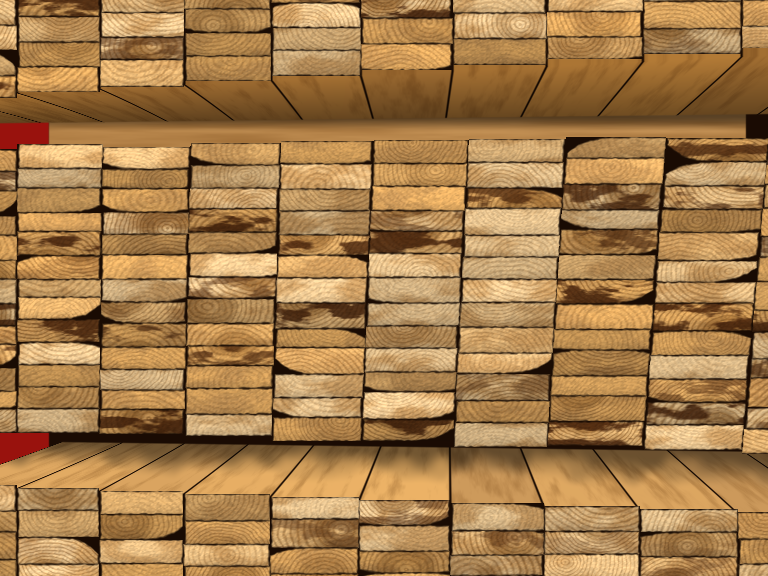
A Shadertoy shader for this texture:

```glsl
const vec3 PALE = vec3(0.95, 0.81, 0.60);
const vec3 HONEY = vec3(0.90, 0.68, 0.39);
const vec3 TAN = vec3(0.76, 0.57, 0.34);
const vec3 BROWN = vec3(0.50, 0.32, 0.13);
const vec3 UMBER = vec3(0.27, 0.13, 0.04);
const vec3 GAP = vec3(0.10, 0.045, 0.012);
const vec3 RED = vec3(0.60, 0.07, 0.05);
const float STACK_ROWS = 13.0;

float hash(vec2 p) {
    vec3 a = fract(p.xyx * 0.1031);
    a += dot(a, a.yzx + 33.33);
    return fract((a.x + a.y) * a.z);
}

float noise(vec2 p) {
    vec2 i = floor(p), f = fract(p);
    f = f * f * (3.0 - 2.0 * f);
    return mix(mix(hash(i), hash(i + vec2(1, 0)), f.x),
               mix(hash(i + vec2(0, 1)), hash(i + vec2(1, 1)), f.x), f.y);
}

float fbm(vec2 p) {
    float sum = 0.0, gain = 0.5;
    for (int i = 0; i < 4; i++) {
        sum += gain * noise(p);
        p = p * 2.03 + 11.7;
        gain *= 0.5;
    }
    return sum / 0.9375;
}

// Columns widen slowly from left to right
float columnAt(float x) {
    return (sqrt(0.02152 + 0.0084 * (x - 0.031)) - 0.1467) / 0.0042;
}

float columnWidth(float id) {
    return 0.1467 + 0.0021 * (2.0 * id + 1.0);
}

float rowEdge(float column, float k, float seed) {
    float inner = step(0.5, mod(k, STACK_ROWS));
    return k + (hash(vec2(column * 3.0 + seed, k + 41.0)) - 0.5) * 0.25 * inner;
}

// Sawn end grain: rings around a pith, broad tone changes and stains
vec3 endGrain(vec2 q, vec2 size, vec2 id) {
    float tone = hash(id + 3.1), age = hash(id + 9.7);
    vec2 pith = vec2((hash(id + 5.3) - 0.5) * 1.2, (hash(id + 7.9) - 0.5) * 6.0) * size;
    float wobble = fbm(q * 25.0 + id * 9.0);
    float radius = length((q - pith) * vec2(0.75, 1.0)) + wobble * 0.011;
    float rings = 0.5 + 0.5 * cos(radius * mix(650.0, 1150.0, hash(id + 2.2)));
    float saw = noise(vec2(q.x * 300.0 + q.y * 160.0, q.y * 380.0) + id * 13.0);
    float patches = fbm(q * vec2(15.0, 34.0) + id * 5.0);

    vec3 wood = mix(PALE, HONEY, smoothstep(0.2, 0.75, tone));
    wood = mix(wood, TAN, smoothstep(0.38, 0.68, patches) * 0.75);
    wood = mix(wood, BROWN, rings * rings * mix(0.12, 0.5, age) * (0.5 + patches));
    float heart = smoothstep(0.022, 0.004, abs(radius - 0.03));
    wood = mix(wood, BROWN, heart * smoothstep(0.35, 0.9, age) * 0.55);
    float stain = smoothstep(0.42, 0.6, fbm(q * vec2(20.0, 65.0) + id * 3.0));
    wood = mix(wood, UMBER, stain * smoothstep(0.68, 0.92, age) * 0.85);
    wood *= mix(0.84, 1.1, hash(id + 12.9));
    return wood * (0.9 + 0.18 * saw);
}

// One board end per cell, some with bark-rounded corners
vec3 boardEnds(float column, float row, float rowHeight, float seed, float pixel) {
    float c = floor(column), k = floor(row);
    if (row < rowEdge(c, k, seed)) k -= 1.0;
    else if (row > rowEdge(c, k + 1.0, seed)) k += 1.0;
    float low = rowEdge(c, k, seed), high = rowEdge(c, k + 1.0, seed);
    vec2 id = vec2(c, k) + seed * vec2(17.0, 31.0);
    float width = columnWidth(c);
    vec2 q = vec2((column - c - 0.5) * width, (row - 0.5 * (low + high)) * rowHeight);
    q.x += (hash(id + 1.7) - 0.5) * 0.0045;
    vec2 size = vec2(width * 0.5 - 0.0015, (high - low) * rowHeight * 0.5 - 0.0004);

    float rough = (noise(q * 150.0 + id * 8.0) - 0.5) * 0.0024;
    vec2 e = abs(q) - size;
    float d = max(e.x, e.y) + rough;
    float facing = hash(id + 6.1) < 0.6 ? 1.0 : -1.0;
    float side = (hash(id + 8.4) - 0.5) * 0.9;
    float wane = smoothstep(0.6, 1.0, hash(id + 4.6)) * 0.75;
    float bend = pow(abs(q.x / size.x + side) / 1.15, 4.0);
    d = max(d, facing * q.y - size.y * (1.0 - wane * bend) + rough);

    vec3 wood = endGrain(q, size, id);
    wood *= mix(0.62, 1.0, 1.0 - smoothstep(-0.003, 0.0, d));
    wood *= 1.0 - 0.1 * smoothstep(0.0, 1.0, q.y / size.y);
    return mix(wood, GAP, smoothstep(-pixel, pixel, d));
}

// Long faces of boards running away from the viewer
vec3 boardLengths(float column, float depth, float seed, float pixel) {
    float c = floor(column), f = column - c;
    float grain = fbm(vec2(f * 9.0, depth * 3.0) + c * 7.0 + seed);
    vec3 wood = mix(HONEY, TAN, hash(vec2(c, seed)));
    wood = mix(wood, BROWN, smoothstep(0.4, 0.9, grain) * 0.4);
    float seam = min(f, 1.0 - f) * columnWidth(c);
    return mix(GAP, wood, smoothstep(0.0, 0.0025 + pixel, seam));
}

float spread(float x, float centre, float depth, float farScale) {
    return centre + (x - centre) / mix(1.0, farScale, depth);
}

void mainImage(out vec4 fragColor, in vec2 fragCoord) {
    float pixel = 1.0 / iResolution.y;
    vec2 p = fragCoord / iResolution.xy;
    p = vec2(p.x * 4.0 / 3.0, 1.0 - p.y);

    // Red backdrop and shaded cross beam
    vec3 color = mix(RED, GAP, smoothstep(-pixel, pixel, p.x - 0.085));
    float beam = max(abs(p.x - 0.69) - 0.605, abs(p.y - 0.226) - 0.03);
    vec3 beamWood = mix(TAN, BROWN, 0.7 * fbm(p * vec2(5.0, 70.0)));
    beamWood *= mix(0.5, 1.05, smoothstep(0.2, 0.23, p.y));
    color = mix(beamWood, color, smoothstep(-pixel, pixel, beam));

    // Upper stack: undersides below, ends above
    float under = clamp((p.y - 0.163 + 0.05 * p.x) / (0.052 + 0.045 * p.x), 0.0, 1.0);
    float column = columnAt(spread(p.x, 0.73, under, 0.78) * 1.04);
    vec3 shaded = boardLengths(column, under, 2.0, pixel);
    shaded *= vec3(0.76, 0.69, 0.53) * mix(1.05, 0.62, under);
    color = mix(shaded, color, smoothstep(-pixel, pixel, p.y - 0.214 + 0.012 * p.x));
    column = columnAt(p.x * 1.04);
    float row = (p.y - 0.16 + 0.0095 * floor(column)) / 0.043;
    if (row < 0.0) color = boardEnds(column, row, 0.043, 2.0, pixel);

    // Lower stack: lit tops, then ends
    float back = 0.766 + 0.014 * p.x, front = 0.847 + 0.035 * p.x;
    float depth = clamp((front - p.y) / (front - back), 0.0, 1.0);
    column = columnAt(spread(p.x, 0.778, depth, 0.757) * 1.045);
    vec3 tops = boardLengths(column, depth, 5.0, pixel);
    tops *= mix(1.03, 0.5, smoothstep(0.4, 1.0, depth + 0.25 * noise(p * 30.0) - 0.1));
    float topMask = smoothstep(-pixel, pixel, p.y - back) * step(-1.0, column);
    color = mix(color, tops, topMask);
    column = columnAt(p.x * 1.045);
    row = (p.y - 0.847 - 0.0053 * floor(column)) / 0.043;
    if (row > 0.0) color = boardEnds(column, row, 0.043, 5.0, pixel);

    // Middle stack
    column = columnAt(p.x * (1.0 + 0.066 * (p.y - 0.2)) + 0.001);
    float c = floor(column);
    float top = 0.2535 - 0.0023 * c + (hash(vec2(c, 71.0)) - 0.5) * 0.008;
    float bottom = 0.752 + 0.0042 * c + (hash(vec2(c, 83.0)) - 0.5) * 0.008;
    float rowHeight = (bottom - top) / STACK_ROWS;
    row = (p.y - top) / rowHeight;
    if (row > 0.0 && row < STACK_ROWS) color = boardEnds(column, row, rowHeight, 0.0, pixel);

    fragColor = vec4(clamp(color, 0.0, 1.0), 1.0);
}
```
